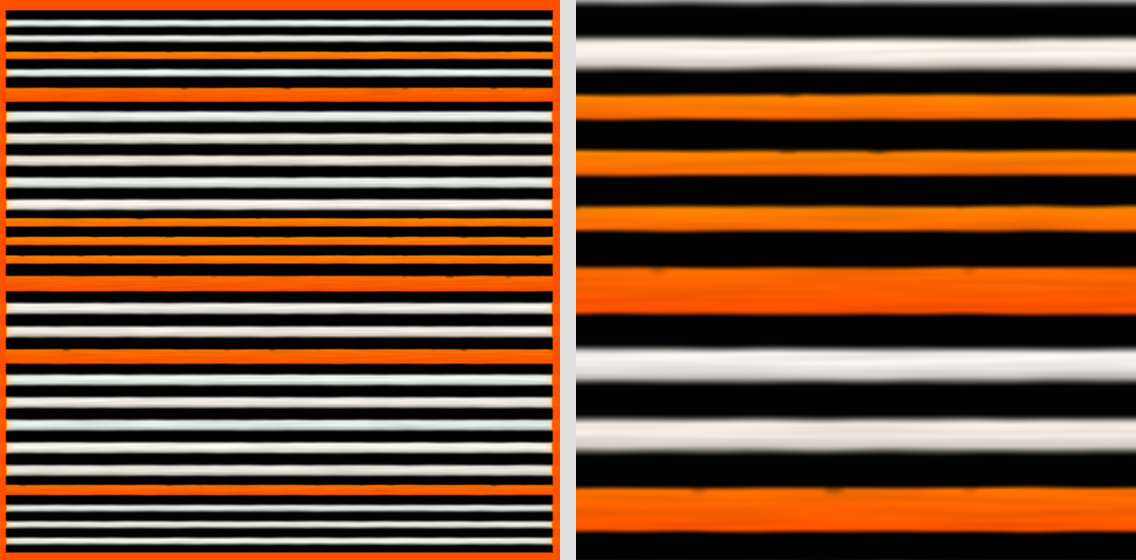
Left, the full canvas; right, a detail of the centre.
This pattern is drawn by a Shadertoy shader. Its source:

```glsl
// Horizontal silver and orange bars of varied pitch on black, inside a thin orange frame.

float hash(vec2 p) {
    p = fract(p * vec2(0.1031, 0.1137));
    p += dot(p, p.yx + 33.33);
    return fract((p.x + p.y) * p.x * 17.3);
}

vec2 gradient(vec2 cell) {
    float a = 6.2832 * hash(cell);
    return vec2(cos(a), sin(a));
}

float gradientNoise(vec2 p) {
    vec2 i = floor(p), f = p - i;
    vec2 u = f * f * f * (f * (f * 6.0 - 15.0) + 10.0);
    vec2 e = vec2(1, 0);
    return mix(mix(dot(gradient(i), f), dot(gradient(i + e.xy), f - e.xy), u.x),
               mix(dot(gradient(i + e.yx), f - e.yx), dot(gradient(i + e.xx), f - e.xx), u.x), u.y);
}

// A run of equal bars: x = position across the bar (-1 top, 1 bottom), y = coverage, z = seed
vec3 barRun(vec2 p, float first, float pitch, float count, float width, float blur) {
    float i = clamp(round((p.y - first) / pitch), 0.0, count - 1.0);
    float centre = first + i * pitch;
    float seed = floor(centre * 500.0);
    float wobble = 0.0007 * gradientNoise(vec2(p.x * 24.0, seed + p.y * 60.0));
    float d = p.y - centre + wobble;
    float edge = max(blur, 0.75 / iResolution.y);
    return vec3(2.0 * d / width, 1.0 - smoothstep(-edge, edge, abs(d) - 0.5 * width), seed);
}

// Rounded metallic bars, each with its own cool or warm cast
void silver(inout vec3 col, vec2 p, float first, float pitch, float count, float width) {
    vec3 bar = barRun(p, first, pitch, count, width, 0.0035);
    float tone = hash(vec2(bar.z, 7.0));
    vec3 paint = mix(vec3(0.88, 0.94, 0.93), vec3(0.96, 0.93, 0.89), tone);
    paint *= 1.03 - 0.22 * smoothstep(-0.1, 1.0, bar.x) - 0.06 * hash(vec2(bar.z, 3.0));
    paint += 0.08 * gradientNoise(vec2(p.x * 9.0, p.y * 260.0));
    float ends = smoothstep(0.03, 0.008, min(p.x, 1.0 - p.x));
    paint = mix(paint, vec3(1.0, 0.82, 0.5), 0.6 * ends);
    col = mix(col, paint, bar.y);
}

// Orange bars, lighter along the top; heat shifts amber towards red
void orange(inout vec3 col, vec2 p, float first, float pitch, float count, float width, float heat) {
    vec3 bar = barRun(p, first, pitch, count, width, 0.0022);
    vec3 paint = mix(vec3(0.98, 0.49, 0.01), vec3(0.98, 0.33, 0.0), heat);
    paint.g -= 0.06 * bar.x;
    paint *= 1.0 + 0.1 * gradientNoise(vec2(p.x * 11.0, p.y * 220.0));
    // Worn flecks on the upper edge
    float fleck = smoothstep(0.15, 0.45, gradientNoise(vec2(p.x * 38.0, bar.z)));
    paint *= 1.0 - 0.35 * fleck * smoothstep(-0.55, -1.0, bar.x);
    col = mix(col, paint, bar.y);
}

void mainImage(out vec4 fragColor, in vec2 fragCoord) {
    vec2 p = fragCoord / iResolution.xy;
    p.y = 1.0 - p.y;
    vec3 col = vec3(0.006, 0.008, 0.007);

    // Runs from top to bottom: first centre, pitch, count, width
    silver(col, p, 0.0417, 0.0273, 2.0, 0.0117);
    orange(col, p, 0.0990, 1.0, 1.0, 0.0130, 0.1);
    silver(col, p, 0.1302, 1.0, 1.0, 0.0130);
    orange(col, p, 0.1693, 1.0, 1.0, 0.0250, 0.8);
    silver(col, p, 0.2083, 0.0393, 5.0, 0.0182);
    orange(col, p, 0.3971, 0.0332, 3.0, 0.0146, 0.2);
    orange(col, p, 0.5065, 1.0, 1.0, 0.0275, 0.8);
    silver(col, p, 0.5508, 0.0417, 2.0, 0.0190);
    orange(col, p, 0.6367, 1.0, 1.0, 0.0260, 0.7);
    silver(col, p, 0.6784, 0.0404, 5.0, 0.0186);
    orange(col, p, 0.8750, 1.0, 1.0, 0.0182, 0.7);
    silver(col, p, 0.9076, 0.0293, 3.0, 0.0117);

    // Frame, spreading slightly over the bright bar ends
    float side = min(p.x - 0.0105, 0.9870 - p.x) - 0.002 * col.b;
    float inside = min(side, min(p.y - 0.0185, 0.9865 - p.y));
    float edge = max(0.002, 0.75 / iResolution.y);
    vec3 frame = vec3(1.0, 0.31 + 0.08 * col.b, 0.0);
    col = mix(frame, col, smoothstep(-edge, edge, inside));

    fragColor = vec4(clamp(col, 0.0, 1.0), 1.0);
}
```
